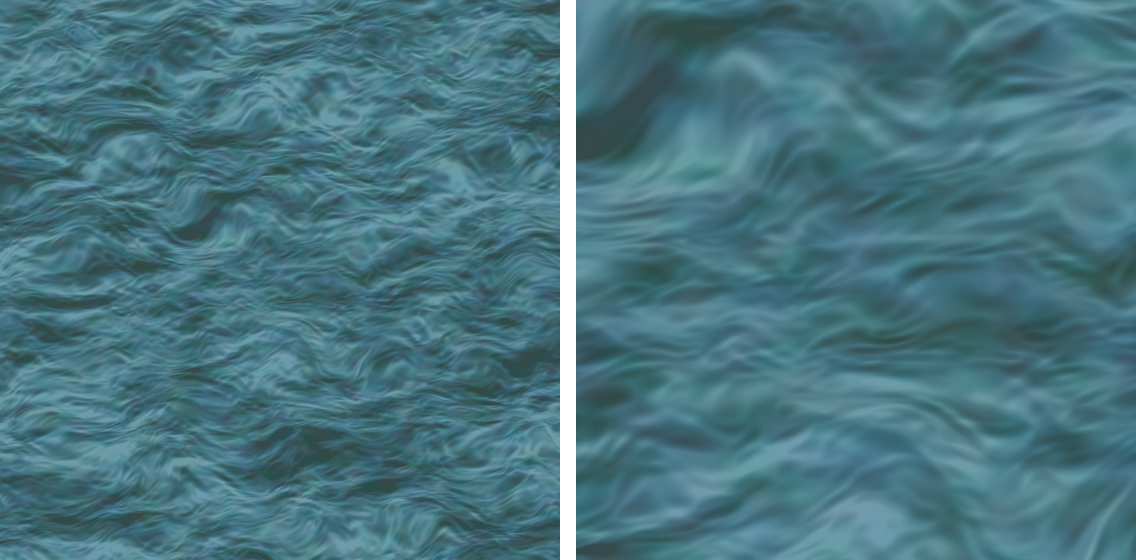
Left, the full canvas; right, a detail of the centre.
A three.js fragment shader for this texture:

```glsl
// Choppy teal sea surface with pale wind-blown crests and dark wave faces.
varying vec2 vUv;

const vec3 ABYSS = vec3(0.19, 0.295, 0.295);
const vec3 DEEP  = vec3(0.22, 0.37, 0.40);
const vec3 TEAL  = vec3(0.25, 0.43, 0.48);
const vec3 SHEEN = vec3(0.31, 0.505, 0.555);
const vec3 CREST = vec3(0.42, 0.61, 0.66);
const int WAVE_LAYERS = 4;

// Random gradient in -1..1 for a lattice cell
vec2 hashGradient(vec2 cell) {
  vec2 s = vec2(dot(cell, vec2(127.1, 311.7)), dot(cell, vec2(269.5, 183.3)));
  return fract(sin(s) * 43758.5453) * 2.0 - 1.0;
}

float cornerValue(vec2 cell, vec2 f, vec2 corner) {
  return dot(hashGradient(cell + corner), f - corner);
}

// Gradient noise, centred on zero
float noise(vec2 p) {
  vec2 cell = floor(p);
  vec2 f = fract(p);
  vec2 u = f * f * f * (f * (f * 6.0 - 15.0) + 10.0);
  float low = mix(cornerValue(cell, f, vec2(0.0)),
                  cornerValue(cell, f, vec2(1.0, 0.0)), u.x);
  float high = mix(cornerValue(cell, f, vec2(0.0, 1.0)),
                   cornerValue(cell, f, vec2(1.0)), u.x);
  return mix(low, high, u.y);
}

// Wave height with softly pointed ridges
float ridge(vec2 p) {
  float n = noise(p) + 0.6 * noise(p * 1.65 + vec2(5.37, 2.71));
  return 1.0 - 2.0 * sqrt(n * n + 0.003);
}

// Light on one wave layer: pale crest and back, dark front face
float waveLight(vec2 p) {
  float height = ridge(p);
  float above = ridge(p + vec2(-0.06, 0.3));
  return 0.8 * (height - 0.63) + 0.7 * (height - above);
}

// Bend straight lattice directions into irregular wave fronts
vec2 warp(vec2 p, vec2 scale, float amount) {
  vec2 q = p * scale;
  return p + amount * vec2(noise(q + 3.3), noise(q + 17.6));
}

// Sum of wind waves, from broad chop to small ripples
float seaLight(vec2 p) {
  float light = 0.0;
  vec2 scale = vec2(5.0, 13.0);
  for (int i = 0; i < WAVE_LAYERS; i++) {
    float layer = float(i);
    float slope = 0.25 * sin(layer * 2.3 + 0.4);
    vec2 q = vec2(p.x, p.y - slope * p.x);
    light += (1.0 - 0.12 * layer) * waveLight(q * scale + layer * 7.43);
    scale *= 1.75;
  }
  return light;
}

float linearStep(float a, float b, float x) {
  return clamp((x - a) / (b - a), 0.0, 1.0);
}

vec3 waterColour(float tone) {
  vec3 colour = mix(ABYSS, DEEP, linearStep(-1.7, -0.67, tone));
  colour = mix(colour, TEAL, linearStep(-0.67, 0.0, tone));
  colour = mix(colour, SHEEN, linearStep(0.0, 0.65, tone));
  return mix(colour, CREST, linearStep(0.65, 1.6, tone));
}

void main() {
  vec2 p = warp(vUv, vec2(6.0, 9.0), 0.06);
  p = warp(p, vec2(19.0, 27.0), 0.012);

  // Broad light and dark patches, a little paler toward the far edge
  float swell = 1.8 * noise(p * vec2(3.1, 6.7) + 11.2);
  float haze = 0.35 * smoothstep(0.7, 1.0, vUv.y);
  float tone = 1.25 * (seaLight(p) + swell) + haze;

  // Faint drift between greenish, bluish and grey water
  float blueDrift = 0.07 * noise(vUv * vec2(17.0, 29.0) + 41.0);
  float greyDrift = 0.06 * noise(vUv * vec2(31.0, 43.0) + 73.0);
  vec3 drift = vec3(greyDrift, -0.3 * greyDrift, blueDrift);

  gl_FragColor = vec4(waterColour(tone) + drift, 1.0);
}
```
